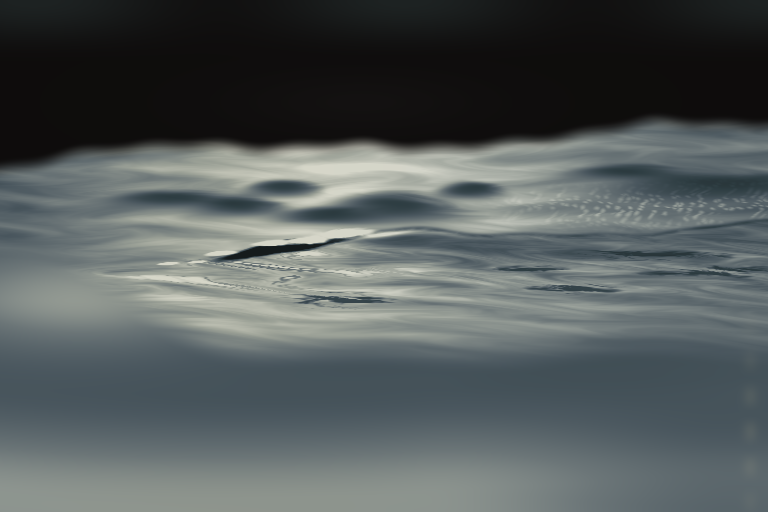
Give the GLSL for this texture, as a Shadertoy shader.

```glsl
// Low view over rippling water: dark shore, bright far swells, one sharp crest and a blurred foreground.

const vec3 PALETTE[6] = vec3[6](
    vec3(.06, .07, .07), vec3(.18, .24, .26), vec3(.29, .34, .37),
    vec3(.42, .46, .47), vec3(.59, .62, .60), vec3(.82, .83, .80));
const vec3 SHORE_BROWN = vec3(.056, .049, .048);
const vec3 SHORE_TEAL = vec3(.115, .135, .135);
const float FOCUS_Y = .49;
const float FOCUS_DEPTH = .09;
const float RIPPLE_CONTRAST = .25;
const float SWELL_DEPTH = .90;
const float CREST_LINE_WIDTH = .0045;

// Far swells and dark reflections: centre, then half size
const vec4 SWELLS[8] = vec4[8](
    vec4(.230, .617, .078, .016), vec4(.312, .603, .052, .018),
    vec4(.367, .637, .042, .015), vec4(.512, .602, .080, .028),
    vec4(.425, .583, .060, .014), vec4(.612, .632, .038, .014),
    vec4(.940, .645, .130, .028), vec4(.820, .668, .070, .013));
const vec4 REFLECTIONS[5] = vec4[5](
    vec4(.440, .415, .085, .018), vec4(.690, .474, .055, .010),
    vec4(.850, .502, .120, .014), vec4(.750, .436, .075, .013),
    vec4(.930, .470, .110, .014));

float bell(float x, float centre, float width) {
    float d = (x - centre) / width;
    return exp(-d * d);
}

float blob(vec2 p, vec2 centre, vec2 size) {
    vec2 d = (p - centre) / size;
    return exp(-dot(d, d));
}

vec2 hash2(vec2 p) {
    return fract(sin(vec2(dot(p, vec2(127.1, 311.7)), dot(p, vec2(269.5, 183.3)))) * 4375.5);
}

// Cellular noise: distance to the nearest jittered point
float cells(vec2 p) {
    vec2 id = floor(p);
    float nearest = 2.;
    for (int j = -1; j <= 1; j++)
        for (int i = -1; i <= 1; i++) {
            vec2 cell = id + vec2(i, j);
            nearest = min(nearest, length(cell + hash2(cell) - p));
        }
    return nearest;
}

// Warped, layered sines; gain sets the strength of the finer octaves
float waves(vec2 q, float gain) {
    float sum = 0., amp = .55;
    for (int i = 0; i < 5; i++) {
        q += .7 * sin(q.yx * .9 + float(i) * 1.7);
        sum += amp * sin(q.y + .5 * sin(q.x)) * (.65 + .35 * sin(q.x * 1.1 + 2.));
        q = mat2(.87, .5, -.5, .87) * q * 1.7;
        amp *= gain;
    }
    return sum;
}

float horizonAt(float x) {
    return .714 + .045 * smoothstep(.62, .86, x) - .045 * (1. - smoothstep(0., .16, x))
        + .004 * sin(x * 31.) + .003 * sin(x * 67. + 1.);
}

float crestAt(float x) {
    return .540 - .065 * (1. - smoothstep(.15, .48, x)) + .014 * bell(x, .535, .055)
        + .028 * smoothstep(.82, 1., x) + .0015 * sin(x * 58.);
}

vec3 toneColor(float tone) {
    float t = clamp(tone, 0., 1.) * 5.;
    int i = int(min(floor(t), 4.));
    return mix(PALETTE[i], PALETTE[i + 1], t - float(i));
}

float farTone(vec2 p) {
    float chop = waves(vec2(p.x * 24., p.y * 125.), .5);
    float tone = .53 + .43 * bell(p.x, .46, .30) - .10 * blob(p, vec2(0., .60), vec2(.13, .08));
    tone += .17 * chop;
    for (int i = 0; i < 8; i++) {
        vec2 d = (p - SWELLS[i].xy) / SWELLS[i].zw + .22 * chop;
        d.y += .45 * d.x * d.x;
        d.y *= d.y > 0. ? 1.2 : .75;
        tone = mix(tone, .13, SWELL_DEPTH * exp(-pow(dot(d, d), 1.4)));
    }
    float sparkle = 1. - smoothstep(.0, .5, cells(vec2(p.x * 85., p.y * 75.) + chop));
    return tone + .25 * sparkle * smoothstep(.6, .85, p.x) * bell(p.y, .595, .03);
}

float nearTone(vec2 p, float below) {
    float focus = bell(p.y, FOCUS_Y, FOCUS_DEPTH);
    float ripple = waves(vec2(p.x * 21., p.y * 150. + 14. * p.x), mix(.45, .72, focus));
    float tone = .68 + .17 * bell(p.x, .34, .25) - .12 * smoothstep(.7, 1., p.x)
        + RIPPLE_CONTRAST * ripple * (.55 + .45 * focus);
    // Shaded face under the crest
    float face = smoothstep(0., .012, below) * (1. - smoothstep(.022, .08, below));
    float shade = face * smoothstep(.43, .53, p.x) * mix(1., .7, smoothstep(.6, .9, p.x));
    tone = mix(tone, .36 + .13 * ripple, .85 * shade);
    // Thin dark contours on the left flank
    tone -= .45 * bell(ripple, .35, .09) * blob(p, vec2(.34, .47), vec2(.11, .035));
    // Broken dark reflections
    float streaks = waves(vec2(p.x * 42. + 3., p.y * 330. + 20. * p.x), .7);
    for (int i = 0; i < 5; i++) {
        float mask = blob(p, REFLECTIONS[i].xy, REFLECTIONS[i].zw);
        tone = mix(tone, .10, .8 * smoothstep(.25, .65, mask * (.55 + .6 * streaks)));
    }
    return tone;
}

float foregroundTone(vec2 p) {
    float tone = mix(.36, .74, 1. - smoothstep(.04, .25, p.y + .02 * sin(p.x * 5.)));
    tone *= 1. - .33 * smoothstep(.55, .95, p.x);
    tone += .11 * smoothstep(.6, 1., p.x) * smoothstep(.12, .25, p.y);
    tone += .40 * blob(p, vec2(.10, .42), vec2(.20, .10));
    return tone + .02 * waves(vec2(p.x * 5., p.y * 34.), .3);
}

void mainImage(out vec4 fragColor, in vec2 fragCoord) {
    vec2 p = fragCoord / iResolution.xy;
    float below = crestAt(p.x) - p.y;
    float wobble = waves(vec2(p.x * 55., p.y * 170.), .6);
    float tone = mix(farTone(p), nearTone(p, below), smoothstep(-.012, .006, below));

    // Dark crest line and glossy wedge, with a light rim at the peak
    float line = bell(below, .001 * wobble, CREST_LINE_WIDTH) * smoothstep(.22, .32, p.x);
    float wedge = bell(below + .003 * wobble, .005, .014) * bell(p.x, .375, .11);
    tone = mix(tone, .04, max(.7 * line * (.65 + .35 * wobble), smoothstep(.35, .6, wedge)));
    tone += .5 * bell(below, .008, .005) * bell(p.x, .50, .045);

    // Bright glints that grow toward the peak
    for (int i = 0; i < 6; i++) {
        float k = float(i) / 5.;
        vec2 jitter = hash2(vec2(i, 7)) - .5;
        float x = mix(.205, .445, k) + .03 * jitter.x;
        vec2 size = mix(vec2(.015, .003), vec2(.040, .009), k * k) * (1. + .5 * jitter.y);
        vec2 d = (p - vec2(x, crestAt(x) + .012 * jitter.y)) / size;
        d.y += .45 * wobble - .5 * d.x;
        tone = mix(tone, 1., 1. - smoothstep(.7, 1.1, length(d)));
    }

    // Blurred foreground
    float edge = .305 + .22 * bell(p.x, 0., .20) + .03 * p.x + .008 * sin(p.x * 17.);
    tone = mix(foregroundTone(p), tone, smoothstep(edge - .05, edge + .045, p.y));
    vec3 water = toneColor(tone);
    water += vec3(.02, .01, -.015) * bell(p.x, .3, .35) * smoothstep(.5, .9, tone);
    water += vec3(.05, .04, .02) * bell(p.x, .977, .01) * bell(p.y, .17, .17) * (.5 + .5 * sin(p.y * 90.));

    // Unlit shore
    float haze = smoothstep(.88, 1., p.y) * (.6 + .4 * sin(p.x * 13. + 1.));
    vec3 shore = mix(SHORE_BROWN, SHORE_TEAL, haze) + .018 * blob(p, vec2(.47, .80), vec2(.16, .06));
    float horizon = horizonAt(p.x);
    fragColor = vec4(mix(water, shore, smoothstep(horizon - .022, horizon + .018, p.y)), 1.);
}
```
